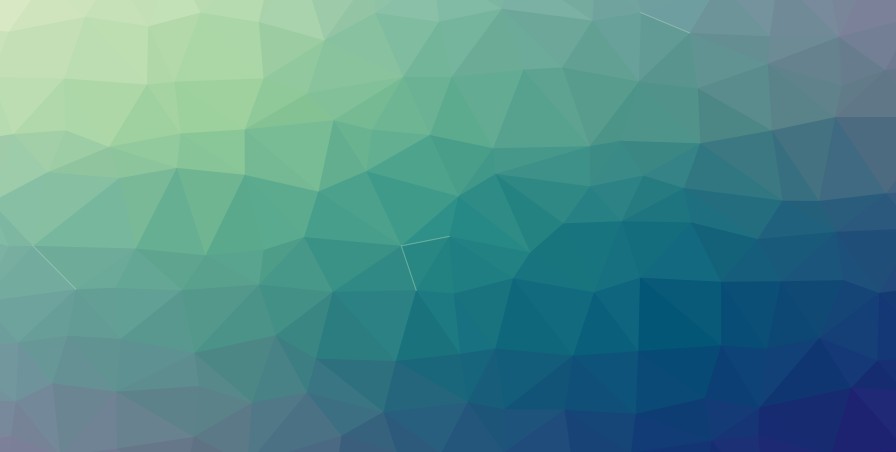
This background is drawn by a Shadertoy shader. Its source:

```glsl
const vec2 CELL = vec2(0.142, 0.118);

// Mesh corners joined by pale hairlines
const vec2 ANCHORS[7] = vec2[7](
    vec2(0.995, 0.477), vec2(0.889, 0.456), vec2(0.922, 0.358),
    vec2(0.073, 0.456), vec2(0.168, 0.360),
    vec2(1.420, 0.972), vec2(1.528, 0.927));

vec2 hash22(vec2 p) {
    vec3 q = fract(p.xyx * vec3(0.1031, 0.1030, 0.0973));
    q += dot(q, q.yzx + 33.33);
    return fract((q.xx + q.yz) * q.zy);
}

float cross2(vec2 a, vec2 b) {
    return a.x * b.y - a.y * b.x;
}

// Cream, green, teal, blue, indigo
vec3 palette(float t) {
    vec3 stops[5] = vec3[5](
        vec3(0.85, 0.91, 0.77), vec3(0.60, 0.81, 0.60),
        vec3(0.16, 0.55, 0.52), vec3(0.01, 0.33, 0.47),
        vec3(0.14, 0.10, 0.44));
    float s = clamp(t, 0.0, 1.0) * 4.0;
    int i = min(int(s), 3);
    return mix(stops[i], stops[i + 1], s - float(i));
}

// Jittered grid corner, moved onto an anchor where one is nearest
vec2 corner(vec2 id) {
    vec2 v = (id + (hash22(id + 17.0) - 0.5) * 0.66) * CELL;
    for (int i = 0; i < 7; i++)
        if (floor(ANCHORS[i] / CELL + 0.5) == id) v = ANCHORS[i];
    return v;
}

float insideEdge(vec2 p, vec2 a, vec2 b) {
    return cross2(b - a, p - a) / length(b - a);
}

// Adds one flat facet: colour times coverage, and coverage
void addFacet(inout vec4 sum, vec2 p, vec2 a, vec2 b, vec2 c, float px) {
    float d = min(insideEdge(p, a, b), min(insideEdge(p, b, c), insideEdge(p, c, a)));
    float cover = clamp(0.5 + d / px, 0.0, 1.0);
    vec2 mid = (a + b + c) / 3.0;
    vec3 col = 0.5 * (palette(mid.x / 1.985) + palette(1.0 - mid.y));
    col += (hash22(floor(mid * 400.0)).x - 0.5) * 0.022;
    sum += vec4(col, 1.0) * cover;
}

float segment(vec2 p, vec2 a, vec2 b) {
    vec2 e = b - a;
    return length(p - a - e * clamp(dot(p - a, e) / dot(e, e), 0.0, 1.0));
}

void mainImage(out vec4 fragColor, in vec2 fragCoord) {
    vec2 p = fragCoord / iResolution.xy * vec2(1.985, 1.0);
    float px = 1.0 / iResolution.y;
    vec2 home = floor(p / CELL);

    // Split each nearby cell along its Delaunay diagonal
    vec4 sum = vec4(0.0);
    for (int j = -1; j <= 1; j++)
    for (int i = -1; i <= 1; i++) {
        vec2 id = home + vec2(i, j);
        vec2 a = corner(id);
        vec2 b = corner(id + vec2(1, 0));
        vec2 c = corner(id + vec2(1, 1));
        vec2 d = corner(id + vec2(0, 1));
        float sinSum = cross2(c - b, a - b) * dot(a - d, c - d)
                     + dot(c - b, a - b) * cross2(a - d, c - d);
        if (sinSum > 0.0) {
            addFacet(sum, p, a, b, c, px);
            addFacet(sum, p, a, c, d, px);
        } else {
            addFacet(sum, p, a, b, d, px);
            addFacet(sum, p, b, c, d, px);
        }
    }
    vec3 col = sum.rgb / max(sum.a, 0.001);

    // Hairlines along a few mesh edges
    float line = segment(p, ANCHORS[0], ANCHORS[1]);
    line = min(line, segment(p, ANCHORS[1], ANCHORS[2]));
    line = min(line, segment(p, ANCHORS[3], ANCHORS[4]));
    line = min(line, segment(p, ANCHORS[5], ANCHORS[6]));
    float glint = 1.0 - smoothstep(0.0, 0.001 + 0.7 * px, line);
    col = mix(col, vec3(0.72, 0.86, 0.76), 0.4 * glint);

    fragColor = vec4(col, 1.0);
}
```
